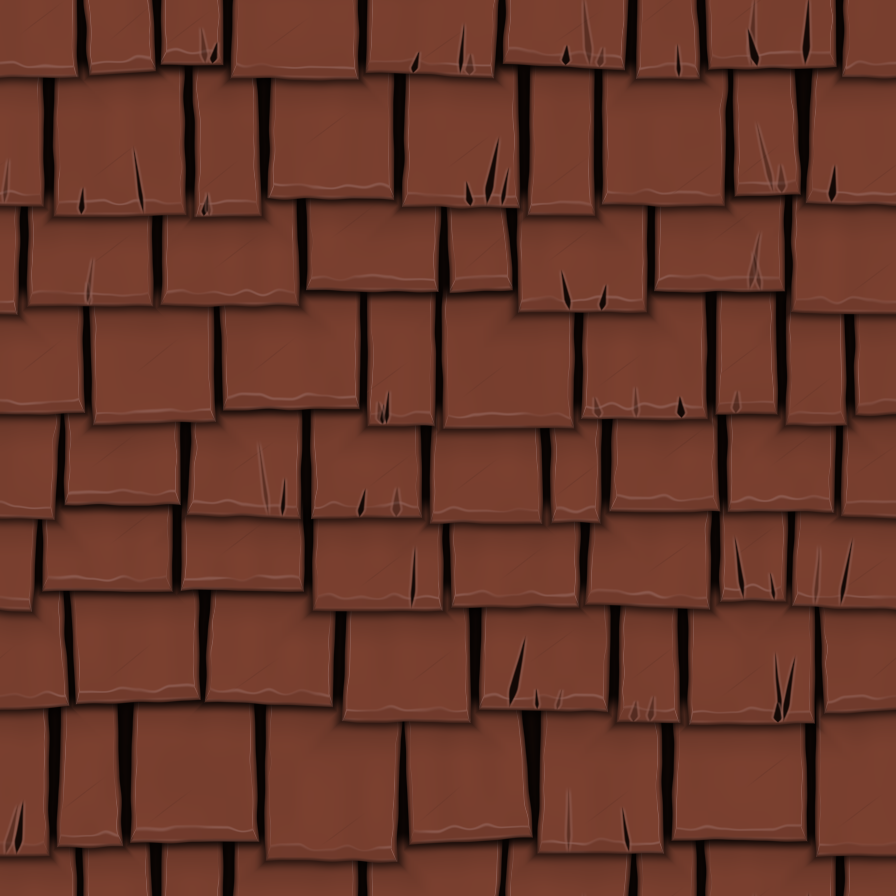
Write a WebGL 2 fragment shader that draws this texture.

```glsl
#version 300 es
precision highp float;

uniform vec2 u_resolution;
out vec4 fragColor;

// Layout, rows listed from the bottom up
const int ROWS = 8;
const float ROW_BOTTOM[8] = float[8](0.052, 0.206, 0.333, 0.427, 0.534, 0.664, 0.772, 0.915);
const float ROW_START[8] = float[8](0.059, 0.078, 0.043, 0.068, 0.098, 0.026, 0.055, 0.091);
const int ROW_COUNT[8] = int[8](7, 7, 7, 8, 8, 7, 8, 8);
const int NARROW_BITS[8] = int[8](1, 16, 32, 16, 100, 8, 82, 35);
const float NARROW_WIDTH = 0.52;
const float HALF_GAP = 0.0048;
const float BOTTOM_JITTER = 0.028;
const float MAX_TILT = 0.07;

// Surface
const float BEVEL_SIZE = 0.014;
const float RIDGE_WIDTH = 0.0016;
const float SHADOW_REACH = 0.019;
const float CRACK_WIDTH = 0.0065;
const vec3 CLAY = vec3(0.475, 0.247, 0.183);
const vec3 BEVEL = vec3(0.425, 0.22, 0.165);
const vec3 RIDGE = vec3(0.56, 0.37, 0.33);
const vec3 GAP = vec3(0.07, 0.03, 0.018);

struct Shingle {
    vec2 pos;         // x from the centre line, y from the bottom edge
    float halfWidth;
    float dist;       // negative inside
    vec2 id;
};

float hash(vec2 p) {
    vec3 q = fract(p.xyx * 0.1031);
    q += dot(q, q.yzx + 33.33);
    return fract((q.x + q.y) * q.z);
}

float rnd(vec2 id, float n) {
    return hash(id * 13.0 + vec2(n * 7.3, n * 3.7) + 5.0);
}

float noise(vec2 p) {
    vec2 i = floor(p), f = fract(p);
    f = f * f * (3.0 - 2.0 * f);
    return mix(mix(hash(i), hash(i + vec2(1, 0)), f.x),
               mix(hash(i + vec2(0, 1)), hash(i + vec2(1, 1)), f.x), f.y);
}

float line(float d, float width, float aa) {
    return 1.0 - smoothstep(0.0, width + aa, abs(d));
}

float relativeWidth(int i, int row) {
    bool narrow = ((NARROW_BITS[row] >> i) & 1) == 1;
    return (narrow ? NARROW_WIDTH : 1.0) * mix(0.93, 1.07, rnd(vec2(i, row), 1.0));
}

// Shingle of one row that lies nearest to p
Shingle nearestShingle(vec2 p, int row, float bottom) {
    float total = 0.0;
    for (int i = 0; i < ROW_COUNT[row]; i++) total += relativeWidth(i, row);
    Shingle best = Shingle(vec2(0), 0.0, 9.0, vec2(0));
    float left = ROW_START[row];
    for (int i = 0; i < ROW_COUNT[row]; i++) {
        vec2 id = vec2(i, row);
        float width = relativeWidth(i, row) / total;
        vec2 q = vec2(fract(p.x - left - 0.5 * width + 0.5) - 0.5, p.y - bottom);
        left += width;
        q.y -= (rnd(id, 2.0) - 0.5) * BOTTOM_JITTER;
        float lean = 2.0 * rnd(id, 3.0) - 1.0;
        float tilt = MAX_TILT * lean * lean * lean;
        q += tilt * vec2(q.y - 0.06, -q.x);
        float taper = (rnd(id, 4.0) - 0.65) * 0.05 * q.y;
        float wobble = (noise(q * 38.0 + id * 19.0) - 0.5) * 0.0025;
        float halfWidth = 0.5 * width - HALF_GAP + taper + wobble;
        float d = max(abs(q.x) - halfWidth, wobble - q.y);
        if (d < best.dist) best = Shingle(q, halfWidth, d, id);
    }
    return best;
}

vec3 shadeShingle(Shingle s, float aa) {
    vec2 q = s.pos, seed = s.id * 23.0;
    vec3 col = CLAY * (0.98 + 0.04 * noise(q * vec2(40.0, 14.0) + seed));

    // Chipped bevel with pale ridges
    float chip = (noise(q * 55.0 + seed) - 0.5) * 0.008;
    float side = (s.halfWidth - abs(q.x)) * 2.8;
    float edge = min(side, q.y) + chip;
    float onBevel = 1.0 - smoothstep(-0.001, 0.001, edge - BEVEL_SIZE);
    col = mix(col, BEVEL, onBevel * 0.7);
    float ridge = line(edge - BEVEL_SIZE, RIDGE_WIDTH, aa);
    ridge = max(ridge, onBevel * line(side - q.y + chip, RIDGE_WIDTH * 1.4, aa));
    ridge = max(ridge, 0.45 * line(q.y - 0.002, RIDGE_WIDTH, aa));
    float wear = smoothstep(0.1, 0.75, noise(q * 28.0 + seed + 7.0));
    col = mix(col, RIDGE, ridge * (0.2 + 0.6 * wear));
    col *= mix(0.65, 1.0, smoothstep(0.0, 0.004, -s.dist));

    // Faint slanted scratch
    vec2 c = q - vec2((rnd(s.id, 5.0) - 0.5) * s.halfWidth, 0.03 + 0.05 * rnd(s.id, 6.0));
    float scratch = line(c.x - c.y * 1.3, 0.0012, aa) * (1.0 - smoothstep(0.005, 0.022, abs(c.y)));
    col = mix(col, BEVEL, 0.6 * scratch);

    // Cracks rising from the bottom edge
    if (rnd(s.id, 8.0) < 0.5) return col;
    for (float i = 0.0; i < 3.0; i++) {
        vec2 id = s.id + 31.0 * (i + 1.0);
        if (rnd(id, 1.0) < 0.35) continue;
        float size = rnd(id, 2.0);
        float t = q.y / mix(0.025, 0.09, size * size);
        float x = q.x - (rnd(id, 3.0) - 0.5) * 1.5 * s.halfWidth - (rnd(id, 4.0) - 0.5) * 0.5 * q.y;
        float opening = CRACK_WIDTH * mix(0.4, 1.0, rnd(id, 5.0)) * smoothstep(0.0, 0.3, t) * (1.0 - t);
        float d = abs(x) - opening;
        float span = smoothstep(0.0, 0.1, t) * (1.0 - smoothstep(0.85, 1.0, t));
        col = mix(col, RIDGE, 0.5 * span * line(d - 0.0012, RIDGE_WIDTH, aa));
        float depth = mix(0.3, 1.0, step(0.4, rnd(id, 6.0)));
        col = mix(col, GAP, depth * span * (1.0 - smoothstep(-0.0015, aa, d)));
    }
    return col;
}

void main() {
    vec2 p = gl_FragCoord.xy / u_resolution;
    float aa = 1.0 / min(u_resolution.x, u_resolution.y);
    int base = -1;
    for (int i = 0; i < ROWS; i++) if (ROW_BOTTOM[i] <= p.y) base = i;

    // Lay rows from low to high, each overlapping the one below
    vec3 col = GAP;
    for (int k = base - 1; k <= base + 1; k++) {
        int row = (k + ROWS) % ROWS;
        float bottom = ROW_BOTTOM[row] + float((k + ROWS) / ROWS - 1);
        Shingle s = nearestShingle(p, row, bottom);
        col = mix(col, GAP, smoothstep(-0.004, 0.02, p.y - bottom));
        float contact = 1.0 - smoothstep(-0.002, SHADOW_REACH, s.dist);
        float soft = 1.0 - smoothstep(0.0, SHADOW_REACH * 2.5, s.dist);
        col *= (1.0 - 0.62 * contact * contact) * (1.0 - 0.12 * soft);
        float cover = 1.0 - smoothstep(-0.5 * aa, 0.5 * aa + 0.0008, s.dist);
        col = mix(col, shadeShingle(s, aa), cover);
    }
    fragColor = vec4(col, 1.0);
}
```
